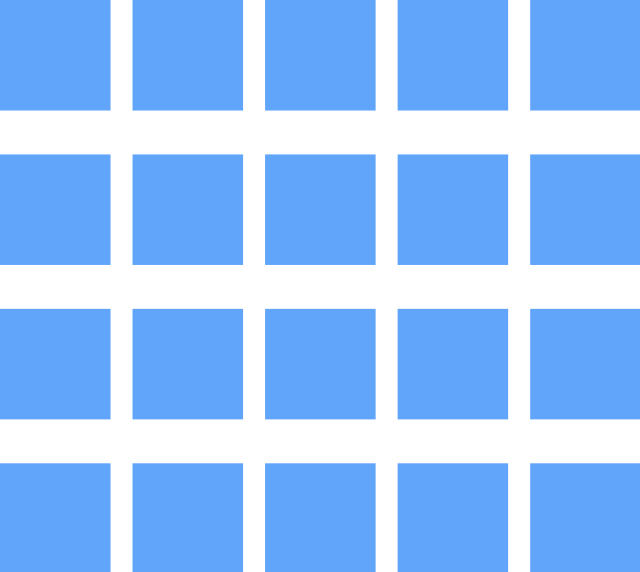
This pattern is drawn by a Shadertoy shader. Its source:

```glsl
// Flat blue squares on white: five columns and four rows, with row gaps
// twice as wide as column gaps. The plane is folded into one cell, and
// the square's coverage is found from its edge distance on each axis.

// Lengths are fractions of the canvas width.
const float SQUARE_SIZE = 0.1727;
const vec2 CELL_PERIOD = vec2(0.2071, 0.2413);
const vec3 SQUARE_COLOR = vec3(0.376, 0.647, 0.980);
const vec3 GAP_COLOR = vec3(1.0);

// Offset from the centre of the nearest repeated square.
vec2 foldToCell(vec2 p) {
    vec2 cell = (p - 0.5 * SQUARE_SIZE) / CELL_PERIOD;
    return (fract(cell + 0.5) - 0.5) * CELL_PERIOD;
}

// Antialiased coverage of a centred square, softened over one pixel.
float squareCoverage(vec2 p, float size, float pixel) {
    vec2 edgeDistance = abs(p) - 0.5 * size;
    vec2 coverage = clamp(0.5 - edgeDistance / pixel, 0.0, 1.0);
    return coverage.x * coverage.y;
}

void mainImage(out vec4 fragColor, in vec2 fragCoord) {
    // Measure from the upper left, where the first square begins.
    float pixel = 1.0 / iResolution.x;
    vec2 p = vec2(fragCoord.x, iResolution.y - fragCoord.y) * pixel;

    float coverage = squareCoverage(foldToCell(p), SQUARE_SIZE, pixel);
    fragColor = vec4(mix(GAP_COLOR, SQUARE_COLOR, coverage), 1.0);
}
```
